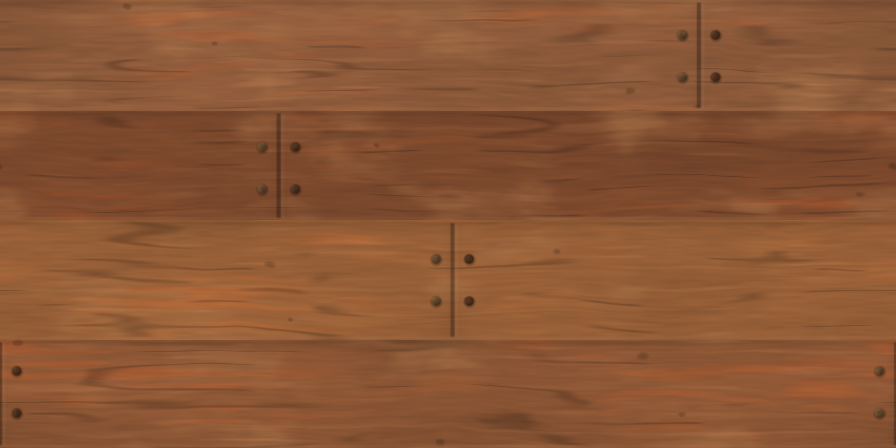
Give the GLSL for this texture, as a WebGL 1 fragment shader.

```glsl
precision highp float;
// Four stained wooden planks laid as horizontal boards, each with one butt joint
// held by four nails. Stretched value noise, wrapped in x, gives fibres, dark
// grain lines and worn blotches; seams and nails are distance functions.
uniform vec2 u_resolution;

float hash(vec2 p) {
  vec3 q = fract(vec3(p.xyx) * vec3(0.1031, 0.1030, 0.0973));
  q += dot(q, q.yzx + 33.33);
  return fract((q.x + q.y) * q.z);
}

// Value noise over a canvas 2 units wide, repeating at its sides.
float noise(vec2 p, vec2 freq) {
  p *= freq;
  vec2 i = floor(p), f = fract(p);
  f = f * f * (3.0 - 2.0 * f);
  float x0 = mod(i.x, freq.x * 2.0), x1 = mod(i.x + 1.0, freq.x * 2.0);
  return mix(mix(hash(vec2(x0, i.y)), hash(vec2(x1, i.y)), f.x),
             mix(hash(vec2(x0, i.y + 1.0)), hash(vec2(x1, i.y + 1.0)), f.x), f.y);
}

float fbm(vec2 p, vec2 freq) {
  float sum = 0.0, amp = 0.53;
  for (int i = 0; i < 4; i++) {
    sum += amp * noise(p, freq);
    p.y += 3.7;
    freq *= 2.0;
    amp *= 0.5;
  }
  return sum;
}

// Horizontal offset to a vertical line, wrapped around the canvas.
float wrapX(float d) { return mod(d + 1.0, 2.0) - 1.0; }

vec3 woodGrain(vec2 p, float row, vec3 stain) {
  vec2 q = p + vec2(0.0, row * 7.0);
  float blotch = fbm(q, vec2(2.0, 6.0));
  float cloud = fbm(q + vec2(0.0, 31.0), vec2(5.0, 11.0));
  vec3 col = stain * (1.0 + 0.22 * (blotch - 0.5));
  col = mix(col, vec3(0.67, 0.46, 0.29), 0.42 * smoothstep(0.53, 0.82, cloud));

  // Fibres follow a slow vertical waver.
  q.y += 0.014 * noise(q, vec2(4.0, 9.0)) + 0.004 * noise(q, vec2(13.0, 20.0));
  float fibre = noise(q, vec2(7.0, 120.0)) + noise(q, vec2(22.0, 210.0)) - 1.0;
  col *= 1.0 + 0.065 * fibre;
  float red = smoothstep(0.58, 0.85, noise(q + 3.0, vec2(6.0, 75.0)));
  col += vec3(0.055, 0.002, -0.015) * red * smoothstep(0.35, 0.65, blotch);

  // Broken dark grain lines and faint pale streaks.
  float level = noise(q, vec2(2.0, 38.0));
  float line = 1.0 - smoothstep(0.0, 0.09, abs(level - 0.5));
  float broken = smoothstep(0.42, 0.7, noise(q + 5.0, vec2(8.0, 34.0)));
  col *= 1.0 - 0.17 * line * broken;
  float pale = smoothstep(0.7, 0.95, noise(q + 9.0, vec2(5.0, 90.0)));
  return col + vec3(0.035, 0.028, 0.02) * pale;
}

void main() {
  vec2 p = gl_FragCoord.xy / u_resolution * vec2(2.0, 1.0);
  float px = 1.0 / u_resolution.y;

  // Plank index from the bottom, with its stain and joint position.
  float row = step(0.242, p.y) + step(0.508, p.y) + step(0.753, p.y);
  vec3 stain = vec3(0.545, 0.335, 0.205);
  float joint = 0.0;
  if (row > 2.5) { stain = vec3(0.56, 0.358, 0.232); joint = 1.56; }
  else if (row > 1.5) { stain = vec3(0.49, 0.288, 0.178); joint = 0.622; }
  else if (row > 0.5) { stain = vec3(0.605, 0.382, 0.222); joint = 1.01; }
  vec3 col = woodGrain(p, row, stain);

  // Small scattered knots.
  for (int i = 0; i < 14; i++) {
    float id = float(i);
    vec2 centre = vec2(2.0 * hash(vec2(id, 4.7)), (id + hash(vec2(id, 9.1))) / 14.0);
    vec2 d = vec2(wrapX(p.x - centre.x) * 0.7, p.y - centre.y);
    float size = mix(0.005, 0.010, hash(vec2(id, 2.3)));
    float r = length(d) + 0.004 * (noise(p, vec2(90.0)) - 0.5);
    col *= 1.0 - 0.17 * (1.0 - smoothstep(size * 0.4, size * 1.3, r));
  }

  // Plank edges: a worn pale lip above a soft shadow.
  float wear = 0.5 + 0.5 * noise(p, vec2(9.0, 4.0));
  float seamGap = 1.0;
  for (int i = 0; i < 4; i++) {
    float k = float(i);
    float edge = 0.25 * k - 0.008 * step(0.5, k) + 0.016 * step(1.5, k)
               - 0.005 * step(2.5, k);
    float d = p.y - edge;
    d -= step(0.5, d);
    seamGap = min(seamGap, abs(d));
    float lip = exp(-pow((d - 0.004) / 0.004, 2.0));
    float shade = exp(-abs(d + 0.007) / 0.010) * step(d, 0.0);
    col = mix(col, vec3(0.66, 0.45, 0.30), 0.32 * lip * wear);
    col *= 1.0 - 0.13 * shade;
  }

  // Butt joint with a soft dark groove and a light right edge.
  float dx = wrapX(p.x - joint);
  float span = smoothstep(0.003, 0.009, seamGap);
  float groove = 1.0 - smoothstep(0.0025, 0.0045 + px, abs(dx));
  col *= 1.0 - span * (0.25 * groove + 0.07 * exp(-abs(dx) / 0.012));
  col += 0.025 * span * exp(-pow((dx - 0.009) / 0.004, 2.0));

  // Four domed nails, lit from the upper left; the left pair is duller.
  float dy = mod(p.y, 0.25) - 0.125;
  vec2 n = vec2(dx - sign(dx) * 0.037, dy - sign(dy) * 0.047);
  float r = length(n);
  col *= 1.0 - 0.30 * (1.0 - smoothstep(0.008, 0.017, length(n - vec2(0.001, -0.002))));
  vec3 metal = dx < 0.0 ? vec3(0.37, 0.265, 0.165) : vec3(0.29, 0.18, 0.11);
  metal *= 1.0 + 0.30 * dot(n, vec2(-0.7, 0.7)) / 0.0105;
  metal *= 0.9 + 0.2 * noise(p, vec2(150.0));
  col = mix(col, metal, 1.0 - smoothstep(0.0105 - px, 0.0105 + px, r));

  gl_FragColor = vec4(col, 1.0);
}
```
